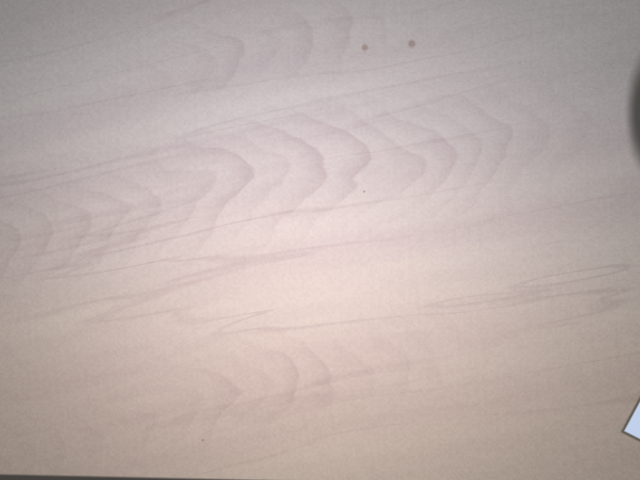
Write a Shadertoy shader that draws this texture.

```glsl
// Pale maple board with faint cathedral grain, lit softly from the centre.

const vec3 LIT_WOOD = vec3(0.935, 0.855, 0.842);
const vec3 DIM_WOOD = vec3(0.470, 0.450, 0.430);
const vec3 WARM_TINT = vec3(1.02, 0.99, 0.95);
const vec3 COOL_TINT = vec3(0.97, 1.00, 1.03);
const vec3 VEIN_STAIN = vec3(0.09, 0.115, 0.10);
const vec3 SHADOW = vec3(0.27, 0.26, 0.25);
const vec3 CARD = vec3(0.76, 0.82, 0.92);
const vec2 LIGHT_POS = vec2(0.63, 0.49);
const float LIGHT_FALLOFF = 2.9;
const float GRAIN_ANGLE = 0.17;
const float RING_DENSITY = 12.0;
const float SPECKLE = 0.022;

// Knots and pinholes: centre, radius
const vec3 KNOTS[4] = vec3[4](
    vec3(0.760, 0.901, 0.008), vec3(0.858, 0.909, 0.009),
    vec3(0.422, 0.083, 0.003), vec3(0.759, 0.601, 0.003));

float hash(vec2 p) {
    return fract(sin(dot(p, vec2(127.1, 311.7))) * 43758.5453);
}

float noise(vec2 p) {
    vec2 i = floor(p), f = fract(p);
    f = f * f * (3.0 - 2.0 * f);
    return mix(mix(hash(i), hash(i + vec2(1, 0)), f.x),
               mix(hash(i + vec2(0, 1)), hash(i + vec2(1, 1)), f.x), f.y);
}

float fbm(vec2 p) {
    float sum = 0.0, amp = 0.5;
    for (int i = 0; i < 4; i++) {
        sum += amp * noise(p);
        p = p * 2.03 + 17.3;
        amp *= 0.5;
    }
    return sum;
}

vec2 alongGrain(vec2 p) {
    float c = cos(GRAIN_ANGLE), s = sin(GRAIN_ANGLE);
    return vec2(c * p.x + s * p.y, c * p.y - s * p.x);
}

// Nested arches pointing right, each darkening towards its outer rim
float cathedral(vec2 g, vec2 centre, vec2 size) {
    vec2 q = g - alongGrain(centre);
    q.y += 0.05 * (noise(g * 5.0 + centre * 9.0) - 0.5);
    float field = q.x + 1.3 * sqrt(q.y * q.y + 0.0006);
    field += 0.16 * (fbm(g * vec2(5.0, 9.0) + 4.0) - 0.5);
    float ring = field * RING_DENSITY;
    float f = fract(ring);
    float rim = f * f * (1.0 - smoothstep(0.86, 1.0, f));
    float strength = 0.35 + 0.65 * hash(vec2(floor(ring), 3.0));
    vec2 m = q / size;
    return rim * strength * exp(-m.y * m.y - pow(m.x, 4.0));
}

// Thin dark veins where stretched noise crosses its middle value
float veins(vec2 g, vec2 stretch) {
    float n = abs(fbm(g * stretch) - 0.47);
    return (1.0 - smoothstep(0.0, 0.035, n)) * noise(g * vec2(3.0, 9.0));
}

void mainImage(out vec4 fragColor, in vec2 fragCoord) {
    vec2 p = fragCoord / iResolution.y;
    float px = 1.0 / iResolution.y;
    vec2 g = alongGrain(p);
    g.y += 0.07 * (noise(p * vec2(1.6, 2.4) + 2.0) - 0.5);

    // Light pool with a cool top and a warm foot
    vec2 d = (p - LIGHT_POS) / vec2(1.2, 1.0);
    vec3 col = mix(DIM_WOOD, LIT_WOOD, exp(-LIGHT_FALLOFF * dot(d, d)));
    col *= mix(WARM_TINT, COOL_TINT, smoothstep(0.0, 0.9, p.y));

    // Broad pale streaks and fine fibres
    float streak = fbm(g * vec2(1.3, 15.0)) - 0.47;
    float fibre = noise(g * vec2(6.0, 95.0)) - 0.5;
    col *= 1.0 + streak * vec3(0.07, 0.10, 0.075) + 0.012 * fibre;

    // Arched figure and veins
    float figure = cathedral(g, vec2(0.55, 0.61), vec2(0.62, 0.10));
    figure += 0.7 * cathedral(g, vec2(0.55, 0.89), vec2(0.35, 0.06));
    figure += 0.6 * cathedral(g, vec2(0.50, 0.17), vec2(0.45, 0.07));
    float vein = veins(g, vec2(1.1, 13.0));
    col *= 1.0 - VEIN_STAIN * (1.25 * figure + 0.6 * vein);

    // Knots and pinholes
    for (int i = 0; i < 4; i++) {
        float r = length(p - KNOTS[i].xy) / KNOTS[i].z;
        float spot = 1.0 - smoothstep(0.4, 1.2, r);
        col *= 1.0 - spot * vec3(0.14, 0.19, 0.22);
    }

    // Soft mottling
    float mottle = noise(p * 190.0) + noise(p * 330.0 + 7.0) - 1.0;
    col += SPECKLE * mottle;

    // Dark round object at the right, shadow gap at the lower left
    float blob = length((p - vec2(1.355, 0.765)) / vec2(0.048, 0.125));
    col = mix(col, SHADOW, 0.9 * (1.0 - smoothstep(0.55, 1.2, blob)));
    float gap = p.y - 0.010 + 0.022 * p.x;
    col = mix(col, SHADOW, 1.0 - smoothstep(-0.002, 0.003 + px, gap));

    // Corner of a pale card with a dark left edge
    vec2 c = p - vec2(1.300, 0.102);
    float card = max(dot(c, vec2(-0.88, 0.475)), dot(c, vec2(-0.45, -0.89)));
    float rimSide = 1.0 - smoothstep(0.0, 0.006, abs(card - 0.002));
    col = mix(col, SHADOW, 0.7 * rimSide);
    col = mix(col, CARD, 1.0 - smoothstep(-0.003, px, card));

    fragColor = vec4(clamp(col, 0.0, 1.0), 1.0);
}
```
